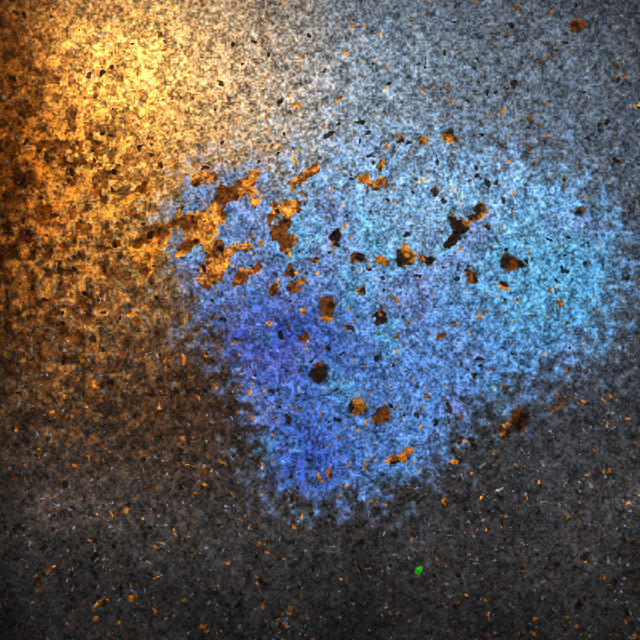
Give the GLSL for this texture, as a WebGL 1 fragment shader.

```glsl
precision highp float;
// Weathered metal: a gold and rust glow at the upper left, a pale haze above,
// and an iridescent blue stain in the middle of a dark ground. Soft elliptical
// glows place the colours; noise and jittered cells add grit, rust and pits.
uniform vec2 u_resolution;

const vec3 GROUND = vec3(0.205, 0.195, 0.195);
const vec3 TAUPE = vec3(0.74, 0.67, 0.60);
const vec3 HAZE = vec3(0.54, 0.62, 0.70);
const vec3 GOLD = vec3(0.96, 0.65, 0.27);
const vec3 RUST = vec3(0.52, 0.25, 0.06);
const vec3 ORANGE = vec3(0.92, 0.50, 0.11);
const vec3 BLUE = vec3(0.32, 0.49, 0.75);
const vec3 PALE_BLUE = vec3(0.51, 0.67, 0.82);
const vec3 DEEP_BLUE = vec3(0.17, 0.27, 0.66);
const vec3 CYAN = vec3(0.32, 0.67, 0.80);
const vec3 VIOLET = vec3(0.46, 0.48, 0.72);
const vec3 PIT = vec3(0.12, 0.07, 0.04);
const vec3 GREEN = vec3(0.18, 0.75, 0.12);
const float GRAIN = 1.0;
const float TINT = 0.16;

float hash(vec2 p) {
  vec3 q = fract(vec3(p.xyx) * 0.1031);
  q += dot(q, q.yzx + 33.33);
  return fract((q.x + q.y) * q.z);
}

float noise(vec2 p) {
  vec2 i = floor(p), f = fract(p);
  f = f * f * (3.0 - 2.0 * f);
  return mix(mix(hash(i), hash(i + vec2(1, 0)), f.x),
             mix(hash(i + vec2(0, 1)), hash(i + vec2(1, 1)), f.x), f.y);
}

float fbm(vec2 p) {
  float sum = 0.0, gain = 0.53;
  for (int i = 0; i < 4; i++) {
    sum += gain * noise(p);
    p = mat2(1.6, 1.2, -1.2, 1.6) * p + 17.3;
    gain *= 0.5;
  }
  return sum;
}

float glow(vec2 p, vec2 center, vec2 radius) {
  vec2 q = (p - center) / radius;
  return exp(-dot(q, q));
}

float blob(vec2 p, vec2 center, float radius) {
  return 1.0 - smoothstep(radius * 0.6, radius * 1.15, length(p - center));
}

// One round spot inside each cell; density is the chance that a cell is filled.
float flecks(vec2 p, float scale, float density, float seed) {
  vec2 g = p * scale, id = floor(g) + seed;
  float radius = mix(0.14, 0.42, hash(id + 21.0));
  vec2 jitter = vec2(hash(id + 5.1), hash(id + 9.7));
  vec2 center = mix(vec2(radius), vec2(1.0 - radius), jitter);
  return blob(fract(g), center, radius * 0.87) * step(hash(id), density);
}

void main() {
  vec2 p = gl_FragCoord.xy / u_resolution;
  vec2 ragged = p + 0.026 * (vec2(fbm(p * 42.0), fbm(p * 42.0 + 31.0)) - 0.5);
  float cloud = fbm(p * 9.0), grit = fbm(p * 85.0 + 7.0);
  // Ground, haze and warm light
  vec3 col = GROUND * (0.7 + 0.6 * cloud);
  col = mix(col, vec3(0.37, 0.45, 0.55), 0.6 * glow(p, vec2(0.87, 0.70), vec2(0.21, 0.33)));
  vec3 haze = mix(TAUPE, HAZE, smoothstep(0.36, 0.62, p.x));
  col = mix(col, haze, glow(p, vec2(0.48, 0.82), vec2(0.35, 0.27)));
  float warm = glow(p, vec2(0.16, 0.80), vec2(0.20, 0.26));
  col = mix(col, GOLD, 0.9 * warm);
  col = mix(col, RUST, 0.9 * glow(p, vec2(-0.01, 0.82), vec2(0.11, 0.32)));
  col += vec3(0.42, 0.32, 0.18) * glow(p, vec2(0.20, 0.90), vec2(0.14, 0.11));
  col = mix(col, vec3(0.22, 0.15, 0.11), 0.7 * glow(p, vec2(0.30, 0.38), vec2(0.12, 0.10)));
  // Blue stain
  float field = glow(p, vec2(0.80, 0.58), vec2(0.19, 0.18))
              + glow(p, vec2(0.55, 0.56), vec2(0.20, 0.20))
              + glow(p, vec2(0.54, 0.36), vec2(0.14, 0.14))
              + 0.75 * glow(p, vec2(0.33, 0.62), vec2(0.08, 0.12));
  float stain = smoothstep(0.2, 0.75, field + 0.3 * (cloud - 0.5) + 0.7 * (grit - 0.5));
  vec3 blue = mix(BLUE, PALE_BLUE, glow(p, vec2(0.66, 0.70), vec2(0.30, 0.16)));
  blue = mix(blue, CYAN, 0.6 * glow(p, vec2(0.87, 0.56), vec2(0.13, 0.13)));
  float deep = glow(p, vec2(0.42, 0.46), vec2(0.11, 0.08))
             + 0.8 * glow(p, vec2(0.47, 0.28), vec2(0.07, 0.07));
  blue = mix(blue, DEEP_BLUE, min(deep, 0.9));
  blue = mix(blue, CYAN, 0.4 * smoothstep(0.56, 0.75, fbm(p * 13.0 + 4.0)));
  blue = mix(blue, VIOLET, 0.45 * smoothstep(0.53, 0.72, fbm(p * 11.0 + 40.0)));
  col = mix(col, blue, 0.95 * stain);
  // Fine rust on the warm side
  float rustZone = glow(p, vec2(0.06, 0.68), vec2(0.20, 0.29));
  rustZone += 0.25 * glow(p, vec2(0.2, 0.4), vec2(0.2));
  float rust = fbm(p * 80.0 + 3.0);
  col = mix(col, RUST * (0.2 + grit), 0.9 * rustZone * smoothstep(0.47, 0.58, rust));
  col = mix(col, ORANGE, 0.6 * rustZone * smoothstep(0.45, 0.36, rust));
  // Slanted crust over the stain, with dark chips to its right
  float mottled = smoothstep(0.40, 0.62, fbm(p * 55.0 + 12.0));
  float crust = fbm(mat2(0.8, -0.6, 0.6, 0.8) * p * vec2(30.0, 44.0));
  float cut = mix(0.80, 0.45, glow(p, vec2(0.34, 0.63), vec2(0.19, 0.15)));
  vec3 crustColor = mix(RUST * 0.8, mix(ORANGE, GOLD, grit), mottled);
  col = mix(col, crustColor, 0.92 * smoothstep(cut, cut + 0.06, crust));
  float pitZone = glow(p, vec2(0.62, 0.58), vec2(0.20, 0.20))
                + 0.8 * glow(p, vec2(0.64, 0.29), vec2(0.13, 0.07));
  float chipCut = mix(0.85, 0.61, pitZone);
  float chips = smoothstep(chipCut, chipCut + 0.06, fbm(p * vec2(27.0, 32.0) + 63.0));
  // Scattered flecks and pits
  col = mix(col, ORANGE * (0.3 + grit), 0.75 * flecks(ragged, 90.0, 0.09, 3.0));
  col = mix(col, HAZE, 0.5 * flecks(ragged, 115.0, 0.12, 61.0));
  col = mix(col, PIT, 0.8 * flecks(ragged, 65.0, 0.07, 29.0));
  chips = max(chips, flecks(ragged, 26.0, 0.02 + 0.16 * pitZone, 83.0));
  col = mix(col, mix(PIT, ORANGE, 0.8 * mottled), 0.9 * chips);
  // Largest pits and the green marks
  float pits = max(blob(ragged, vec2(0.813, 0.345), 0.021), blob(ragged, vec2(0.51, 0.52), 0.018));
  pits = max(pits, max(blob(ragged, vec2(0.592, 0.348), 0.017), blob(ragged, vec2(0.80, 0.59), 0.017)));
  pits = max(pits, max(blob(ragged, vec2(0.50, 0.415), 0.016), blob(ragged, vec2(0.90, 0.962), 0.014)));
  col = mix(col, mix(PIT, RUST, 0.6 * mottled), 0.93 * pits);
  col = mix(col, GREEN, blob(ragged, vec2(0.653, 0.108), 0.01));
  // Grain and edge falloff
  float grain = 0.7 * noise(p * 400.0) + 0.5 * noise(p * 190.0 + 50.0) - 0.6;
  col *= 1.0 + GRAIN * grain + 0.7 * (grit - 0.5);
  col *= 1.0 + TINT * (noise(p * 230.0 + 9.0) - 0.5) * vec3(1.0, 0.0, -1.0);
  col *= mix(0.6, 1.0, smoothstep(-0.02, 0.09, p.x)) * mix(0.65, 1.0, smoothstep(0.0, 0.2, p.y));
  gl_FragColor = vec4(clamp(col, 0.0, 1.0), 1.0);
}
```
